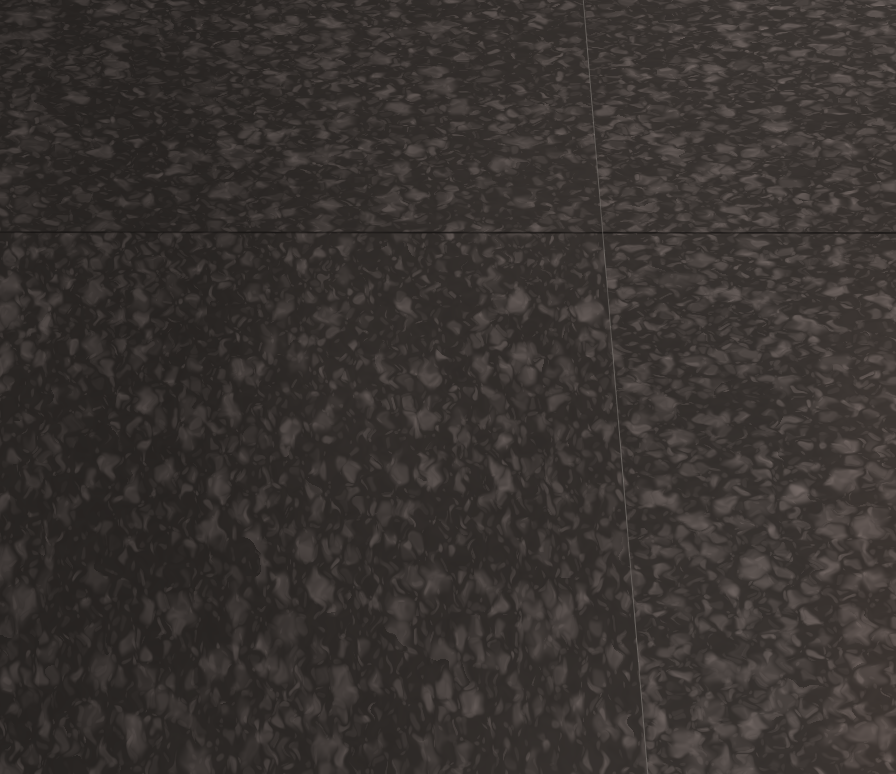
This texture is drawn by a Shadertoy shader. Its source:

```glsl
// Dark speckled stone floor: four large tiles seen at a slant, with hairline joints.

float hash(vec2 p) {
    return fract(sin(dot(p, vec2(127.1, 311.7))) * 43758.5453);
}

float noise(vec2 p) {
    vec2 i = floor(p), f = fract(p);
    f = f * f * (3.0 - 2.0 * f);
    return mix(mix(hash(i), hash(i + vec2(1, 0)), f.x),
               mix(hash(i + vec2(0, 1)), hash(i + vec2(1, 1)), f.x), f.y);
}

// Soft, randomly turned stone chips, one candidate per unit cell.
float chips(vec2 p, float share, float seed) {
    vec2 cell = floor(p);
    float cover = 0.0;
    for (int y = -1; y <= 1; y++) {
        for (int x = -1; x <= 1; x++) {
            vec2 id = cell + vec2(x, y);
            vec2 key = id + seed;
            vec2 d = p - id - vec2(hash(key), hash(key + 17.3));
            float turn = (hash(key + 31.7) - 0.5) * 1.8;
            d = mat2(cos(turn), -sin(turn), sin(turn), cos(turn)) * d;
            d.x *= mix(1.0, 2.1, hash(key + 47.9));
            float radius = mix(0.28, 0.66, pow(hash(key + 59.1), 1.5));
            float strength = mix(0.35, 1.0, hash(key + 73.3));
            float chip = 1.0 - smoothstep(0.45, 1.15, length(d) / radius);
            cover = max(cover, chip * strength * step(hash(key + 91.7), share));
        }
    }
    return cover;
}

// Antialiased stroke of the given half width.
float stroke(float d, float halfWidth) {
    float px = 1.0 / iResolution.y;
    return clamp((halfWidth + 0.5 * px - abs(d)) / px, 0.0, 1.0);
}

void mainImage(out vec4 fragColor, in vec2 fragCoord) {
    vec2 uv = fragCoord / iResolution.xy;
    float aspect = iResolution.x / iResolution.y;

    // Joint positions and the tile under this point.
    float acrossJoint = (uv.x - 0.723 + 0.072 * uv.y) * aspect;
    float depthJoint = uv.y - 0.7 + 0.001 * uv.x;
    vec2 tile = step(0.0, vec2(acrossJoint, depthJoint));

    // Floor coordinates, compressed with distance; grain differs by tile.
    vec2 p = vec2(acrossJoint * (1.0 + 0.12 * uv.y),
                  0.85 * uv.y + 0.45 * uv.y * uv.y * uv.y);
    p *= mix(vec2(1.1, 0.92), vec2(0.85, 1.3), max(tile.x, tile.y * 0.7));
    p += tile * vec2(7.3, 3.9) + 5.0;
    p += 0.014 * (vec2(noise(p * 75.0), noise(p * 75.0 + 40.0)) - 0.5);

    // Large, medium and fine chips, gathered in loose patches.
    float patches = noise(p * 9.0) * 0.6 + noise(p * 21.0) * 0.4;
    float share = mix(0.3, 1.0, patches) + 0.12 * tile.x;
    float large = chips(p * 27.0, share * 0.85, 3.0);
    float medium = chips(p * 50.0, share, 113.0);
    float fine = chips(p * 92.0, share, 227.0);
    float speckle = 1.0 - (1.0 - 0.62 * large) * (1.0 - 0.54 * medium) * (1.0 - 0.32 * fine);

    // Mottled grain inside both chips and matrix.
    float mottle = noise(p * 130.0) * 0.6 + noise(p * 60.0) * 0.4;
    speckle *= 0.7 + 0.6 * mottle;
    vec3 color = mix(vec3(0.179, 0.163, 0.154), vec3(0.37, 0.336, 0.325), speckle);
    color *= 0.95 + 0.1 * mottle;

    // Light grows towards the right, warm near the lower right edge.
    color *= mix(0.88, 1.2, smoothstep(-0.05, 0.95, uv.x));
    color *= 0.93 + 0.14 * noise(uv * vec2(5.0, 4.0) + 3.0);
    color += vec3(0.02, 0.011, 0.008) * smoothstep(0.85, 1.0, uv.x) * (1.0 - uv.y);

    // Dark worn joint across, pale hairline along the depth.
    float wear = 0.5 + 0.4 * noise(vec2(uv.x * 55.0, 2.0));
    color = mix(color, vec3(0.09, 0.08, 0.075), stroke(depthJoint, 0.0011) * wear);
    float glint = 0.5 + 0.25 * noise(vec2(uv.y * 30.0, 8.0));
    color = mix(color, vec3(0.5, 0.48, 0.46), stroke(acrossJoint, 0.0006) * glint);

    fragColor = vec4(color, 1.0);
}
```
